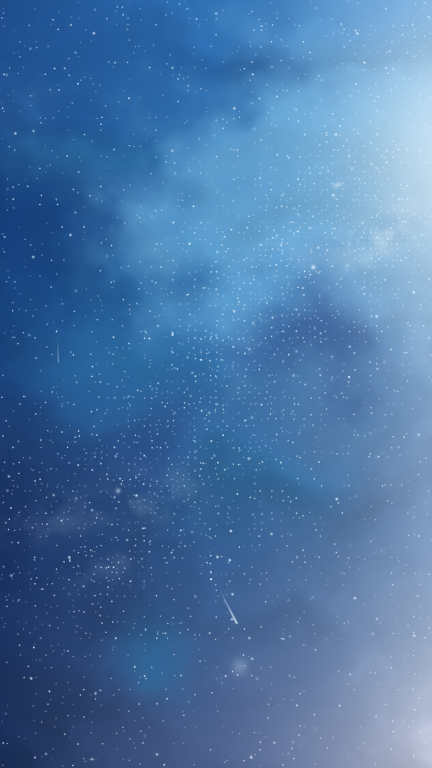
Write a WebGL 1 fragment shader that draws this background.

```glsl
precision highp float;
// Blue twilight sky with drifting clouds, a dusty band of stars and two meteors.

uniform vec2 u_resolution;

const float ASPECT = 0.5625;

float hash(vec2 p) {
  vec3 q = fract(vec3(p.xyx) * 0.1031);
  q += dot(q, q.yzx + 33.33);
  return fract((q.x + q.y) * q.z);
}

float noise(vec2 p) {
  vec2 i = floor(p), f = fract(p);
  f = f * f * (3.0 - 2.0 * f);
  return mix(mix(hash(i), hash(i + vec2(1.0, 0.0)), f.x),
             mix(hash(i + vec2(0.0, 1.0)), hash(i + 1.0), f.x), f.y);
}

float fbm(vec2 p) {
  float sum = 0.0, amp = 0.5;
  for (int i = 0; i < 5; i++) {
    sum += amp * noise(p);
    p = mat2(1.6, 1.2, -1.2, 1.6) * p + 7.3;
    amp *= 0.5;
  }
  return sum;
}

// Soft elliptical glow, tilted by an angle in radians
float glow(vec2 p, vec2 center, vec2 radius, float angle) {
  vec2 d = p - center;
  float c = cos(angle), s = sin(angle);
  d = vec2(c * d.x + s * d.y, c * d.y - s * d.x) / radius;
  return exp(-dot(d, d));
}

// Four evenly spaced colours from bottom to top
vec3 ramp(float t, vec3 a, vec3 b, vec3 c, vec3 d) {
  vec3 k = smoothstep(0.0, 1.0, clamp(t * 3.0 - vec3(0.0, 1.0, 2.0), 0.0, 1.0));
  return mix(mix(mix(a, b, k.x), c, k.y), d, k.z);
}

// One jittered star per cell, kept with the given probability
float stars(vec2 p, float cells, float density, float radius) {
  vec2 id = floor(p * cells);
  vec2 offset = 0.25 + 0.5 * vec2(hash(id + 11.7), hash(id + 47.1));
  float d = length(fract(p * cells) - offset) / cells;
  float light = 0.25 + 0.75 * pow(hash(id + 83.5), 2.0);
  return step(hash(id), density) * light * smoothstep(radius, 0.0, d);
}

// Streak that brightens and widens from tail to head
float meteor(vec2 p, vec2 tail, vec2 head, float width) {
  vec2 axis = head - tail;
  float t = clamp(dot(p - tail, axis) / dot(axis, axis), 0.0, 1.0);
  return t * smoothstep(width * (0.5 + 0.5 * t), 0.0, length(p - tail - axis * t));
}

vec3 skyGradient(vec2 uv) {
  vec3 left = ramp(uv.y, vec3(0.10, 0.18, 0.34), vec3(0.10, 0.20, 0.39),
                   vec3(0.08, 0.25, 0.49), vec3(0.12, 0.31, 0.56));
  vec3 middle = ramp(uv.y, vec3(0.29, 0.37, 0.54), vec3(0.20, 0.35, 0.55),
                     vec3(0.21, 0.46, 0.69), vec3(0.18, 0.43, 0.69));
  vec3 right = ramp(uv.y, vec3(0.73, 0.76, 0.84), vec3(0.47, 0.58, 0.72),
                    vec3(0.54, 0.71, 0.85), vec3(0.48, 0.69, 0.87));
  vec3 color = mix(left, middle, clamp(uv.x * 2.0, 0.0, 1.0));
  return mix(color, right, pow(clamp(uv.x * 2.0 - 1.0, 0.0, 1.0), 1.25));
}

vec3 addClouds(vec3 color, vec2 p, float n) {
  vec3 paleBlue = vec3(0.41, 0.66, 0.83), teal = vec3(0.17, 0.45, 0.65);
  vec3 indigo = vec3(0.16, 0.28, 0.51), navy = vec3(0.07, 0.23, 0.47);
  float bank = glow(p, vec2(0.38, 0.765), vec2(0.24, 0.19), 0.25);
  color = mix(color, paleBlue, 0.75 * smoothstep(0.2, 0.85, bank + (n - 0.48) * 0.9));
  color = mix(color, teal, 0.6 * glow(p, vec2(0.17, 0.54), vec2(0.13, 0.08), -0.3));
  color = mix(color, teal, 0.5 * glow(p, vec2(0.12, 0.79), vec2(0.07, 0.035), 0.2));
  color = mix(color, navy, 0.65 * glow(p, vec2(0.09, 0.675), vec2(0.08, 0.055), 0.3));
  color = mix(color, navy, 0.3 * glow(p, vec2(0.33, 0.93), vec2(0.13, 0.025), -0.1));
  color = mix(color, indigo, 0.55 * glow(p, vec2(0.41, 0.54), vec2(0.10, 0.035), -0.4));
  color = mix(color, indigo, 0.5 * glow(p, vec2(0.21, 0.43), vec2(0.08, 0.06), -0.6));
  color = mix(color, teal, 0.5 * glow(p, vec2(0.33, 0.38), vec2(0.10, 0.06), 0.3));
  return mix(color, teal, 0.55 * glow(p, vec2(0.22, 0.16), vec2(0.06, 0.05), 0.0));
}

void main() {
  vec2 uv = gl_FragCoord.xy / u_resolution;
  vec2 p = uv * vec2(ASPECT, 1.0);

  // Sky and clouds, bent by noise
  float n = fbm(p * 7.0 + 3.0);
  vec2 bend = vec2(n, fbm(p * 7.0 + 21.0)) - 0.48;
  vec3 color = addClouds(skyGradient(uv + 0.08 * bend), p + 0.16 * bend, n);
  color *= 1.0 + 0.22 * (fbm(p * vec2(9.0, 14.0) + bend * 3.0) - 0.48);
  color = mix(color, vec3(0.87, 0.94, 0.98), 0.75 * glow(p, vec2(0.59, 0.80), vec2(0.14, 0.16), 0.0));

  // Star dust along the band and in its clusters
  float band = glow(p, vec2(0.33, 0.56), vec2(0.40, 0.13), 0.95);
  float core = glow(p, vec2(0.505, 0.695), vec2(0.065, 0.03), 0.5);
  float knots = glow(p, vec2(0.20, 0.355), vec2(0.06, 0.03), 0.2)
    + 0.7 * glow(p, vec2(0.07, 0.32), vec2(0.06, 0.025), 0.3)
    + 0.6 * glow(p, vec2(0.14, 0.26), vec2(0.05, 0.02), 0.5)
    + 0.6 * glow(p, vec2(0.37, 0.66), vec2(0.05, 0.03), 0.2);
  float dust = core + 0.6 * knots;
  float haze = smoothstep(0.25, 0.75, fbm(p * 38.0));
  color = mix(color, vec3(0.86, 0.92, 0.97), haze * (0.5 * core + 0.2 * knots));
  float light = stars(p, 140.0, 0.10 + 0.38 * band + 0.4 * dust, 0.0018)
    + stars(p + 0.37, 105.0, 0.06 + 0.25 * band + 0.3 * dust, 0.0022)
    + stars(p + 0.71, 38.0, 0.12 + 0.18 * band, 0.0030);

  // Brighter stars and meteors
  light += 0.9 * glow(p, vec2(0.408, 0.652), vec2(0.0028), 0.0);
  light += 0.6 * glow(p, vec2(0.439, 0.759), vec2(0.005, 0.003), 0.5);
  light += 0.6 * glow(p, vec2(0.154, 0.361), vec2(0.003), 0.0);
  light += 0.3 * glow(p, vec2(0.312, 0.132), vec2(0.010), 0.0);
  light += 0.9 * meteor(p, vec2(0.286, 0.232), vec2(0.308, 0.189), 0.0028);
  light += 0.4 * meteor(p, vec2(0.075, 0.564), vec2(0.076, 0.529), 0.0022);
  color = mix(color, vec3(0.90, 0.96, 1.0), clamp(light, 0.0, 1.0) * 0.85);
  gl_FragColor = vec4(color, 1.0);
}
```
